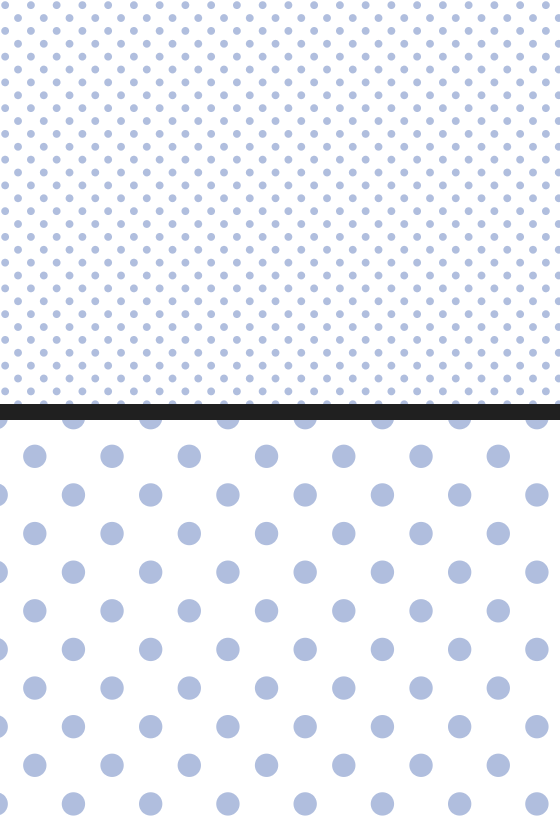
Top: the whole. Bottom: its middle third, enlarged.
Reproduce this pattern procedurally as a Shadertoy shader.

```glsl
// Staggered polka dots: small periwinkle discs on a white ground.
// Two square lattices, offset by half a pitch, are folded with fract;
// the nearest disc's signed distance gives a smooth edge.

const vec3 GROUND = vec3(1.0);
const vec3 DOT_BLUE = vec3(0.690, 0.745, 0.870);

const float PITCH = 0.04598;         // lattice spacing, in canvas widths
const vec2 FIRST_DOT = vec2(0.0092); // first centre from the top left
const float RADIUS = 0.151;          // disc radius, in pitches

// Distance to the nearest point of a unit square lattice
float latticeDistance(vec2 p) {
    return length(fract(p + 0.5) - 0.5);
}

// Signed distance to discs on a lattice with centred cells
float staggeredDots(vec2 p, float radius) {
    return min(latticeDistance(p), latticeDistance(p + 0.5)) - radius;
}

// Coverage of a shape, softened over one pixel
float coverage(float dist, float pixel) {
    return clamp(0.5 - dist / pixel, 0.0, 1.0);
}

void mainImage(out vec4 fragColor, in vec2 fragCoord) {
    // Canvas widths, measured from the top left corner
    vec2 uv = vec2(fragCoord.x, iResolution.y - fragCoord.y) / iResolution.x;
    vec2 cell = (uv - FIRST_DOT) / PITCH;
    float pixel = 1.0 / (iResolution.x * PITCH);

    float dots = coverage(staggeredDots(cell, RADIUS), pixel);
    fragColor = vec4(mix(GROUND, DOT_BLUE, dots), 1.0);
}
```
